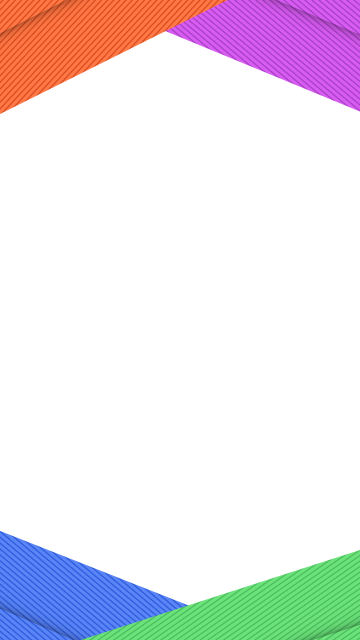
Give the GLSL for this background, as a Shadertoy shader.

```glsl
// Four striped paper ribbons cross the corners of a white page.
// Each ribbon is a half-plane from a signed line distance, hatched with
// repeated thin lines and marked by a second edge casting a soft shadow.

const float PAGE_HEIGHT = 16.0 / 9.0;   // page width is 1
const float HATCH_PERIOD = 0.0125;
const float HATCH_WIDTH = 0.0036;

// Signed distance to the line from a to b, positive on its left side.
float lineDistance(vec2 p, vec2 a, vec2 b) {
    vec2 along = normalize(b - a);
    return dot(p - a, vec2(-along.y, along.x));
}

float coverage(float dist, float pixel) {
    return clamp(dist / pixel + 0.5, 0.0, 1.0);
}

// Thin parallel lines running at the given angle in degrees.
float hatch(vec2 p, float angle, float pixel) {
    float a = radians(angle);
    float across = dot(p, vec2(-sin(a), cos(a)));
    float toLine = abs(fract(across / HATCH_PERIOD) - 0.5) * HATCH_PERIOD;
    return coverage(0.5 * HATCH_WIDTH - toLine, pixel);
}

// Shadow that starts sharply at the fold and fades toward the page centre.
float foldShadow(float dist, float pixel) {
    return coverage(-dist, pixel) * exp(min(dist, 0.0) / 0.012);
}

// Paints one ribbon: edge and fold hold two line points each (xy, zw).
vec3 ribbon(vec3 below, vec2 p, vec4 edge, vec4 fold, float angle,
            vec3 paper, vec3 ink, float pixel) {
    float edgeDist = lineDistance(p, edge.xy, edge.zw);
    float foldDist = lineDistance(p, fold.xy, fold.zw);
    vec3 color = mix(paper, ink, hatch(p, angle, pixel));
    color *= 1.0 - 0.30 * foldShadow(foldDist, pixel);
    return mix(below, color, coverage(edgeDist, pixel));
}

void mainImage(out vec4 fragColor, in vec2 fragCoord) {
    vec2 p = fragCoord / iResolution.xy * vec2(1.0, PAGE_HEIGHT);
    float pixel = max(1.0 / iResolution.x, PAGE_HEIGHT / iResolution.y);
    float top = PAGE_HEIGHT;
    vec3 color = vec3(1.0);

    // Upper pair: orange lies over purple
    color = ribbon(color, p, vec4(0.463, 1.690, 1.0, 1.468),
                   vec4(0.768, top, 1.0, 1.681), -40.0,
                   vec3(0.85, 0.36, 0.95), vec3(0.66, 0.25, 0.78), pixel);
    color = ribbon(color, p, vec4(0.0, 1.461, 0.632, top),
                   vec4(0.0, 1.685, 0.185, top), 47.0,
                   vec3(1.0, 0.47, 0.27), vec3(0.86, 0.30, 0.12), pixel);

    // Lower pair: green lies over blue
    color = ribbon(color, p, vec4(0.521, 0.097, 0.0, 0.303),
                   vec4(0.204, 0.0, 0.0, 0.088), -40.0,
                   vec3(0.35, 0.52, 0.97), vec3(0.18, 0.36, 0.86), pixel);
    color = ribbon(color, p, vec4(1.0, 0.250, 0.2245, 0.0),
                   vec4(1.0, 0.042, 0.868, 0.0), 35.0,
                   vec3(0.42, 0.89, 0.48), vec3(0.30, 0.74, 0.37), pixel);

    fragColor = vec4(color, 1.0);
}
```
